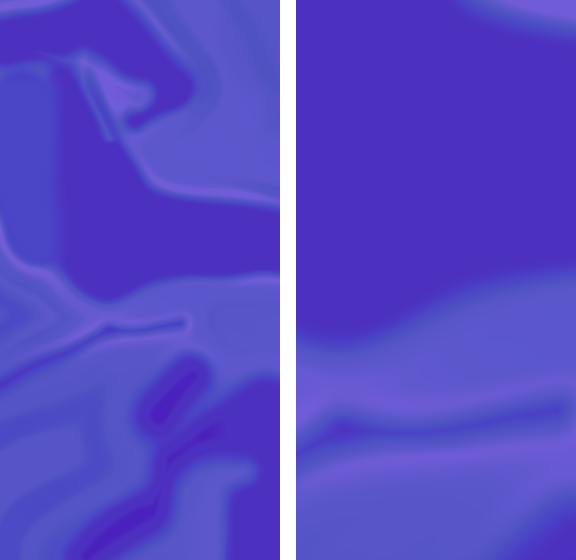
Left, the full canvas; right, a detail of the centre.
A WebGL 2 fragment shader for this background:

```glsl
#version 300 es
precision highp float;
// Marbled violet and blue fluid: tapered strokes blend into dark pools, other
// strokes cut light tongues into them, and noise bends the whole plane.
// The distance to the pools drives soft rims and streaks along the flow.

#define BLEND 0.022        // softness of the union of strokes
#define WARP 0.09          // strength of the large bends
#define RIM_OFFSET 0.048   // distance of the lilac rim from a pool
#define RIM_WIDTH 0.016
#define STREAK_SCALE 3.2   // broad bands
#define FINE_SCALE 8.0     // thin bands in the middle ribbon

uniform vec2 u_resolution;
out vec4 fragColor;

const vec3 DEEP   = vec3(0.29, 0.13, 0.74);
const vec3 VIOLET = vec3(0.30, 0.19, 0.75);
const vec3 INDIGO = vec3(0.29, 0.27, 0.78);
const vec3 SLATE  = vec3(0.31, 0.32, 0.76);
const vec3 PERI   = vec3(0.36, 0.34, 0.80);
const vec3 LILAC  = vec3(0.44, 0.36, 0.84);

float hash(vec2 p) {
  vec3 q = fract(p.xyx * 0.1031);
  q += dot(q, q.yzx + 33.33);
  return fract((q.x + q.y) * q.z);
}

float noise(vec2 p) {
  vec2 i = floor(p), f = p - i;
  f = f * f * f * (f * (f * 6.0 - 15.0) + 10.0);
  return mix(mix(hash(i), hash(i + vec2(1, 0)), f.x),
             mix(hash(i + vec2(0, 1)), hash(i + vec2(1, 1)), f.x), f.y);
}

vec2 noise2(vec2 p) {
  return vec2(noise(p), noise(p + 37.0)) - 0.5;
}

// Tapered capsule, as a weight for the exponential union
float stroke(vec2 p, vec2 a, vec2 b, float ra, float rb) {
  vec2 ab = b - a;
  float h = clamp(dot(p - a, ab) / dot(ab, ab), 0.0, 1.0);
  return exp((mix(ra, rb, h) - length(p - a - ab * h)) / BLEND);
}

float smoothMax(float a, float b, float k) {
  float h = max(k - abs(a - b), 0.0) / k;
  return max(a, b) + h * h * k * 0.25;
}

// Signed distance to the dark pools, negative inside
float poolDistance(vec2 p) {
  // upper pool: curl, body, right arm and left column
  float pool = stroke(p, vec2(0.0, 1.86), vec2(0.40, 1.90), 0.07, 0.07);
  pool += stroke(p, vec2(0.40, 1.90), vec2(0.61, 1.70), 0.07, 0.055);
  pool += stroke(p, vec2(0.61, 1.70), vec2(0.48, 1.60), 0.045, 0.02);
  pool += stroke(p, vec2(0.25, 1.72), vec2(0.37, 1.14), 0.07, 0.165);
  pool += stroke(p, vec2(0.40, 1.14), vec2(1.10, 1.15), 0.14, 0.085);
  pool += stroke(p, vec2(0.05, 1.62), vec2(0.15, 1.20), 0.11, 0.11);
  // lower pools
  pool += stroke(p, vec2(0.54, 0.54), vec2(0.69, 0.67), 0.065, 0.05);
  pool += stroke(p, vec2(0.58, 0.38), vec2(0.95, 0.52), 0.04, 0.09);
  pool += stroke(p, vec2(0.98, 0.50), vec2(0.96, 0.05), 0.11, 0.12);
  pool += stroke(p, vec2(0.30, 0.01), vec2(0.48, 0.17), 0.05, 0.06);
  pool += stroke(p, vec2(0.52, 0.18), vec2(0.58, 0.36), 0.04, 0.02);
  // shaded crease under the ribbon
  pool += stroke(p, vec2(-0.05, 0.58), vec2(0.38, 0.84), -0.008, -0.02);
  pool += stroke(p, vec2(0.38, 0.84), vec2(0.66, 0.85), -0.02, -0.012);

  // light tongues: hook, its tail, and the bulb at the lower right
  float light = stroke(p, vec2(0.12, 1.82), vec2(0.30, 1.79), 0.004, 0.025);
  light += stroke(p, vec2(0.30, 1.79), vec2(0.49, 1.69), 0.025, 0.075);
  light += stroke(p, vec2(0.29, 1.77), vec2(0.38, 1.52), 0.02, 0.03);
  light += stroke(p, vec2(0.68, -0.05), vec2(0.70, 0.24), 0.11, 0.10);
  light += stroke(p, vec2(0.73, 0.29), vec2(0.86, 0.33), 0.10, 0.075);
  return smoothMax(-BLEND * log(pool), BLEND * log(light), 0.03);
}

// Six colours, evenly spaced over levels 0 to 1
vec3 ramp(float level) {
  float x = level * 5.0;
  vec3 c = mix(DEEP, VIOLET, clamp(x, 0.0, 1.0));
  c = mix(c, INDIGO, clamp(x - 1.0, 0.0, 1.0));
  c = mix(c, SLATE, clamp(x - 2.0, 0.0, 1.0));
  c = mix(c, PERI, clamp(x - 3.0, 0.0, 1.0));
  return mix(c, LILAC, clamp(x - 4.0, 0.0, 1.0));
}

void main() {
  vec2 p = gl_FragCoord.xy / u_resolution.x;
  p += WARP * noise2(p * 2.4 + 5.0);
  p += WARP * 0.3 * noise2(mat2(0.8, 0.6, -0.6, 0.8) * p * 6.0);

  float d = poolDistance(p);
  float upper = smoothstep(0.6, 0.95, p.y);
  float edge = smoothstep(-0.005, mix(0.08, 0.045, upper), d);

  // streaks follow the contours and drift slowly along them
  float flow = log(1.0 + 12.0 * max(d, 0.0));
  float along = dot(p, vec2(0.9, 0.6)) * 1.6;
  float drift = noise(p * 2.0 + 11.0);
  float broad = noise(vec2(flow * STREAK_SCALE + 1.5 * drift, along));
  float fine = noise(vec2(flow * FINE_SCALE + 2.0 * drift, along + 9.0));
  float ribbon = 1.0 - smoothstep(0.05, 0.24, abs(p.y - 0.9));
  float rimShape = (d - RIM_OFFSET) / RIM_WIDTH;
  float rim = exp(-rimShape * rimShape) * upper * smoothstep(0.2, 0.6, noise(p * 3.0));

  float level = 0.2 + edge * (0.37 + 0.24 * smoothstep(0.35, 0.7, broad)
    + 0.22 * ribbon * (fine - 0.5) - 0.1 * smoothstep(0.5, 0.8, drift)) + 0.3 * rim;

  // indigo column on the left, deep cores in the lower pools
  float column = (1.0 - smoothstep(0.15, 0.24, p.x)) * smoothstep(0.95, 1.1, p.y)
    * (1.0 - smoothstep(1.70, 1.79, p.y));
  level = mix(level, 0.42, column * (1.0 - edge));
  float core = smoothstep(0.02, 0.045, -d) * (1.0 - upper) * (1.0 - smoothstep(0.72, 0.82, p.x));
  fragColor = vec4(ramp(level - 0.2 * core), 1.0);
}
```
